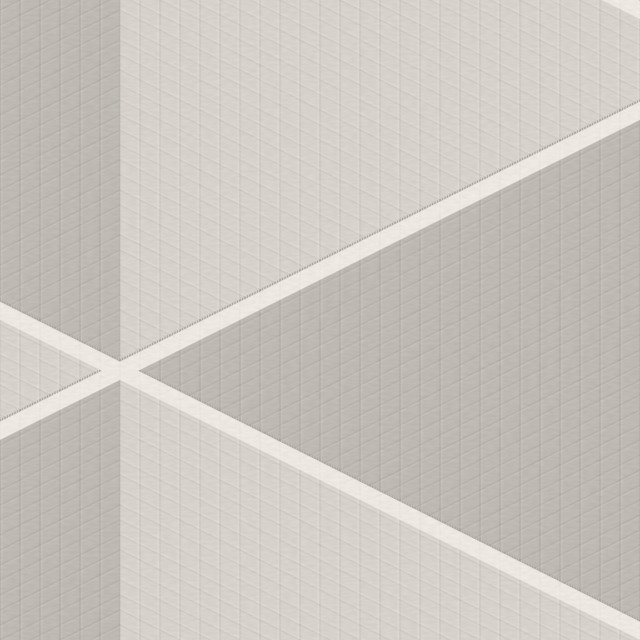
Reproduce this background procedurally as a WebGL 2 fragment shader.

```glsl
#version 300 es
precision highp float;

uniform vec2 u_resolution;
out vec4 fragColor;

// Layout, in canvas units
const vec2 CROSSING = vec2(0.1875, 0.4206);
const float SLOPE = 0.5;
const float BAND_HALF = 0.0142;
const float FAR_BAND = 0.970;
const float GRID_X = 1.0 / 32.0;
const float GRID_Y = 3.0 / 128.0;
const float GROOVE = 0.0016;
const float STITCH = 1.0 / 256.0;
const float STITCH_DEPTH = 0.0042;
const vec2 GRAIN_SCALE = vec2(75.0, 230.0);

// Palette and strengths
const vec3 DARK_FACE = vec3(0.742, 0.724, 0.702);
const vec3 LIGHT_FACE = vec3(0.840, 0.820, 0.798);
const vec3 BAND = vec3(0.930, 0.908, 0.884);
const vec3 STITCH_SHADE = vec3(0.650, 0.630, 0.595);
const vec3 GROOVE_TINT = vec3(0.046, 0.046, 0.054);
const float RIDGE_GAIN = 0.030;
const float BAND_RELIEF = 0.35;
const float GRAIN_GAIN = 0.022;

vec2 hashGradient(vec2 cell) {
    float n = fract(sin(dot(cell, vec2(127.1, 311.7))) * 43758.5);
    float angle = 6.2832 * n;
    return vec2(cos(angle), sin(angle));
}

float gradientNoise(vec2 p) {
    vec2 i = floor(p);
    vec2 f = p - i;
    vec2 w = f * f * f * (f * (f * 6.0 - 15.0) + 10.0);
    vec2 e = vec2(1.0, 0.0);
    float a = dot(hashGradient(i), f);
    float b = dot(hashGradient(i + e.xy), f - e.xy);
    float c = dot(hashGradient(i + e.yx), f - e.yx);
    float d = dot(hashGradient(i + e.xx), f - e.xx);
    return mix(mix(a, b, w.x), mix(c, d, w.x), w.y);
}

// Smooth step from 0 to 1 across a zero crossing
float edge(float d, float aa) {
    return smoothstep(-aa, aa, d);
}

// Soft line repeated at the given period
float repeatLine(float x, float period) {
    float d = (fract(x / period + 0.5) - 0.5) * period;
    return exp(-d * d / (GROOVE * GROOVE));
}

// Groove with a bright ridge beside it: x = groove, y = ridge
vec2 emboss(float x, float period, float side) {
    return vec2(repeatLine(x, period), repeatLine(x - side * GROOVE * 1.7, period));
}

// Dotted shadow lying along the top of a band
float stitches(float d, float x, float aa) {
    float above = d - BAND_HALF;
    float strip = edge(above, aa) * (1.0 - edge(above - STITCH_DEPTH, aa));
    return strip * (0.5 + 0.4 * cos(6.2832 * x / STITCH));
}

float bandMask(float d, float aa) {
    return 1.0 - edge(abs(d) - BAND_HALF, aa);
}

void main() {
    vec2 uv = gl_FragCoord.xy / u_resolution;
    float aa = 0.8 / min(u_resolution.x, u_resolution.y);
    vec2 p = uv - CROSSING;

    // Signed heights above the sloping lines
    float rising = p.y - SLOPE * p.x;
    float falling = p.y + SLOPE * p.x;
    float farFalling = falling - FAR_BAND;

    // Faces alternate between light and dark around the crossing
    float right = edge(p.x, aa);
    float wedge = edge(SLOPE * abs(p.x) - abs(p.y), aa);
    float light = mix(wedge, 1.0 - wedge, right);
    vec3 color = mix(DARK_FACE, LIGHT_FACE, light);

    // Stitched shadows, then the pale bands over them
    float shade = max(stitches(rising, uv.x, aa), 0.7 * stitches(falling, uv.x, aa));
    color = mix(color, STITCH_SHADE, shade);
    float band = max(bandMask(rising, aa), bandMask(falling, aa));
    band = max(band, bandMask(farFalling, aa));
    color = mix(color, BAND, band);

    // Embossed grid: uprights plus slopes that turn with the face
    vec2 uprights = emboss(uv.x, GRID_X, mix(1.0, -1.0, light));
    vec2 upSlope = emboss(uv.y - SLOPE * uv.x, GRID_Y, -1.0);
    vec2 downSlope = emboss(uv.y + SLOPE * uv.x, GRID_Y, 1.0);
    vec2 relief = 0.75 * uprights + 0.65 * mix(upSlope, downSlope, light);
    relief *= mix(1.0, BAND_RELIEF, band);
    color += RIDGE_GAIN * relief.y - GROOVE_TINT * relief.x;

    // Horizontal woven grain
    color += GRAIN_GAIN * gradientNoise(uv * GRAIN_SCALE);

    fragColor = vec4(clamp(color, 0.0, 1.0), 1.0);
}
```
